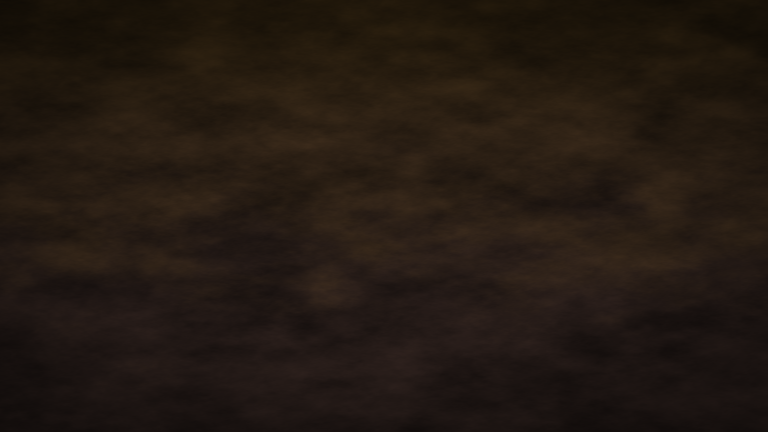
A Shadertoy shader for this texture:

```glsl
#define WARM_BROWN vec3(0.172, 0.124, 0.080)
#define DUSKY_PLUM vec3(0.148, 0.107, 0.095)
#define OLIVE_TOP vec3(0.154, 0.111, 0.050)
#define CLOUD_SCALE vec2(6.5, 15.0)
#define CLOUD_CONTRAST 1.08
#define PERSISTENCE 0.66
#define HUE_DRIFT 0.42
#define HORIZON 0.42
#define VIGNETTE 0.39
#define OCTAVES 6

float hash(vec2 p) {
    return fract(sin(dot(p, vec2(127.1, 311.7))) * 43758.5453);
}

float valueNoise(vec2 p) {
    vec2 cell = floor(p);
    vec2 f = fract(p);
    f = f * f * (3.0 - 2.0 * f);
    float low = mix(hash(cell), hash(cell + vec2(1.0, 0.0)), f.x);
    float high = mix(hash(cell + vec2(0.0, 1.0)), hash(cell + 1.0), f.x);
    return mix(low, high, f.y);
}

// Layered noise, normalised to 0..1
float fbm(vec2 p) {
    float sum = 0.0, total = 0.0, amplitude = 0.5;
    for (int i = 0; i < OCTAVES; i++) {
        sum += amplitude * valueNoise(p);
        total += amplitude;
        p = mat2(0.995, 0.06, -0.10, 0.995) * p * 2.03 + vec2(17.3, 9.1);
        amplitude *= PERSISTENCE;
    }
    return sum / total;
}

void mainImage(out vec4 fragColor, in vec2 fragCoord) {
    vec2 uv = fragCoord / iResolution.xy;
    vec2 p = fragCoord / iResolution.y;

    // Horizontally stretched clouds and an independent hue field
    vec2 q = p * CLOUD_SCALE;
    float clouds = fbm(q) - 0.5;
    float drift = fbm(q * 0.9 + 83.0) - 0.5;

    // Plum below, brown in the middle, olive at the top
    float height = uv.y + HUE_DRIFT * (drift + 0.8 * clouds);
    vec3 color = mix(DUSKY_PLUM, WARM_BROWN, smoothstep(HORIZON - 0.22, HORIZON + 0.22, height));
    color = mix(color, OLIVE_TOP, smoothstep(0.6, 1.0, uv.y));

    // Soft mottling and darkened edges
    color *= 1.0 + CLOUD_CONTRAST * clouds;
    vec2 centered = (uv * 2.0 - 1.0) * vec2(0.9, 1.0);
    color *= 1.0 - VIGNETTE * smoothstep(0.45, 1.3, length(centered));

    fragColor = vec4(color, 1.0);
}
```
